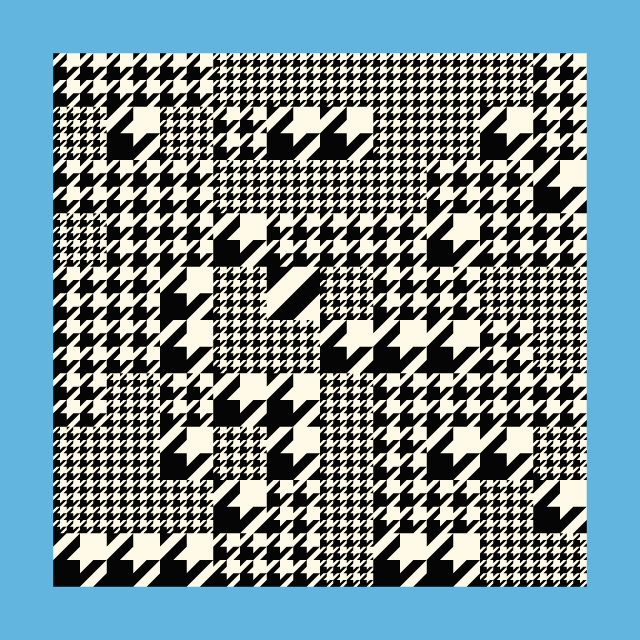
This pattern is drawn by a WebGL 1 fragment shader. Its source:

```glsl
precision highp float;
// Patchwork of houndstooth squares woven at mixed scales, framed by a plain blue border.

uniform vec2 u_resolution;

const float CELLS = 10.0;          // patches across and down
const float BORDER = 1.0;          // frame width, in patches
const vec2 LARGE_CELL = vec2(4.0, 5.0);
const int SAMPLES = 4;             // antialiasing samples per axis

const vec3 BLUE = vec3(0.38, 0.71, 0.87);
const vec3 CREAM = vec3(1.0, 0.98, 0.91);
const vec3 BLACK = vec3(0.02, 0.02, 0.018);

float hash(vec2 cell) {
  vec3 p = fract(vec3(cell.xyx) * 0.1031 + 0.37);
  p += dot(p, p.yzx + 33.33);
  return fract((p.x + p.y) * p.z);
}

// Houndstooth repeats per patch: 1, 2 or 4, with one double-size patch.
float weaveScale(vec2 cell) {
  if (all(lessThan(abs(cell - LARGE_CELL), vec2(0.5)))) return 0.5;
  return exp2(floor(hash(cell) * 3.0));
}

// Two-by-two twill: returns 1 where the visible thread is dark.
float houndstooth(vec2 p) {
  vec2 tile = fract(p);
  float warpDark = 1.0 - step(0.5, tile.x);
  float weftDark = 1.0 - step(0.5, tile.y);
  float weftOver = step(0.5, fract(2.0 * (tile.x - tile.y)));
  return mix(warpDark, weftDark, weftOver);
}

vec3 patchwork(vec2 p) {
  vec2 grid = p * (CELLS + 2.0 * BORDER) - BORDER;
  vec2 fromCentre = abs(grid - 0.5 * CELLS);
  if (max(fromCentre.x, fromCentre.y) > 0.5 * CELLS) return BLUE;
  float scale = weaveScale(floor(grid));
  return mix(CREAM, BLACK, houndstooth(grid * scale));
}

void main() {
  float side = min(u_resolution.x, u_resolution.y);
  vec3 colour = vec3(0.0);

  // Average a regular grid of samples inside the pixel.
  for (int j = 0; j < SAMPLES; j++) {
    for (int i = 0; i < SAMPLES; i++) {
      vec2 offset = (vec2(float(i), float(j)) + 0.5) / float(SAMPLES) - 0.5;
      vec2 p = (gl_FragCoord.xy + offset - 0.5 * u_resolution) / side + 0.5;
      colour += patchwork(p);
    }
  }
  gl_FragColor = vec4(colour / float(SAMPLES * SAMPLES), 1.0);
}
```
